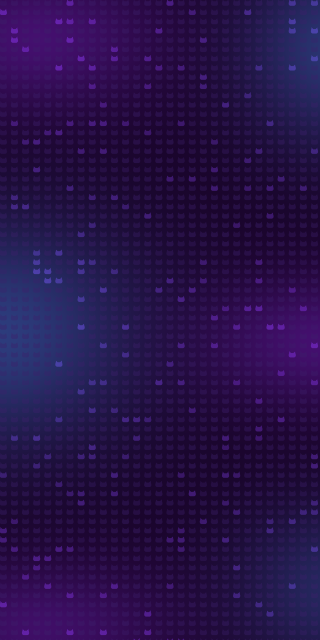
This pattern is drawn by a WebGL 1 fragment shader. Its source:

```glsl
precision highp float;

uniform vec2 u_resolution;

const float COLUMNS = 28.8;                 // repeats across the canvas width
const float CELL_HEIGHT = 0.8330;           // in cell widths
const vec2 GRID_SHIFT = vec2(0.2, 0.18);    // in cells
const float LIT_SHARE = 0.105;

const vec3 NIGHT = vec3(0.098, 0.015, 0.165);
const vec3 PURPLE = vec3(0.280, 0.065, 0.455);
const vec3 BLUE = vec3(0.185, 0.270, 0.540);
const vec3 FAINT_TINT = vec3(0.235, 0.120, 0.420);
const float FAINT_OPACITY = 0.38;
const vec3 LIT_GAIN = vec3(0.140, 0.075, 0.255);

float hash(vec2 cell) {
  vec3 p = fract(vec3(cell.xyx) * 0.1031);
  p += dot(p, p.yzx + 33.33);
  return fract((p.x + p.y) * p.z);
}

// Soft elliptical falloff, 1 at the centre
float glow(vec2 p, vec2 centre, vec2 radius) {
  vec2 d = (p - centre) / radius;
  return exp(-dot(d, d));
}

// p runs from the top left corner, 0 to 1 on both axes
vec3 backdrop(vec2 p) {
  vec3 color = NIGHT;
  color = mix(color, PURPLE, 0.92 * glow(p, vec2(0.12, 0.06), vec2(0.37, 0.112)));
  color = mix(color, BLUE, 0.74 * glow(p, vec2(1.04, 0.08), vec2(0.27, 0.145)));
  color = mix(color, BLUE, 0.86 * glow(p, vec2(0.00, 0.52), vec2(0.41, 0.172)));
  color = mix(color, PURPLE, 0.92 * glow(p, vec2(1.00, 0.535), vec2(0.36, 0.098)));
  color = mix(color, PURPLE, 0.82 * glow(p, vec2(0.13, 0.98), vec2(0.39, 0.098)));
  color = mix(color, BLUE, 0.54 * glow(p, vec2(1.04, 0.92), vec2(0.29, 0.125)));
  return color;
}

float roundedBox(vec2 p, vec2 halfSize, float radius) {
  vec2 d = abs(p) - halfSize + radius;
  return length(max(d, 0.0)) + min(max(d.x, d.y), 0.0) - radius;
}

// Blank cat head outline: rounded head with two pointed ears
float catHead(vec2 p) {
  p.x = abs(p.x);
  float head = roundedBox(p - vec2(0.0, -0.05), vec2(0.32, 0.20), 0.18);
  vec2 fromTip = p - vec2(0.25, 0.28);
  float innerEdge = dot(fromTip, vec2(-0.66, 0.75));
  float outerEdge = dot(fromTip, vec2(0.97, 0.24));
  float ear = max(max(innerEdge, outerEdge), -p.y);
  return min(head, ear);
}

void main() {
  vec2 fromTop = vec2(gl_FragCoord.x, u_resolution.y - gl_FragCoord.y);
  float pixel = COLUMNS / u_resolution.x;

  // Grid of cells, with local coordinates in cell widths and y up
  vec2 grid = fromTop * pixel / vec2(1.0, CELL_HEIGHT) + GRID_SHIFT;
  vec2 cell = floor(grid);
  vec2 local = (fract(grid) - 0.5) * vec2(1.0, -CELL_HEIGHT);
  float coverage = 1.0 - smoothstep(-0.6 * pixel, 0.6 * pixel, catHead(local));

  // Most heads are faint; a random few are lit
  vec3 color = backdrop(fromTop / u_resolution);
  float lit = step(hash(cell + 7.0), LIT_SHARE);
  float variation = hash(cell + 91.0);
  vec3 faintColor = mix(color, FAINT_TINT, FAINT_OPACITY * mix(0.85, 1.1, variation));
  vec3 litColor = color + LIT_GAIN * mix(0.85, 1.1, variation);
  color = mix(color, mix(faintColor, litColor, lit), coverage);

  gl_FragColor = vec4(color, 1.0);
}
```
